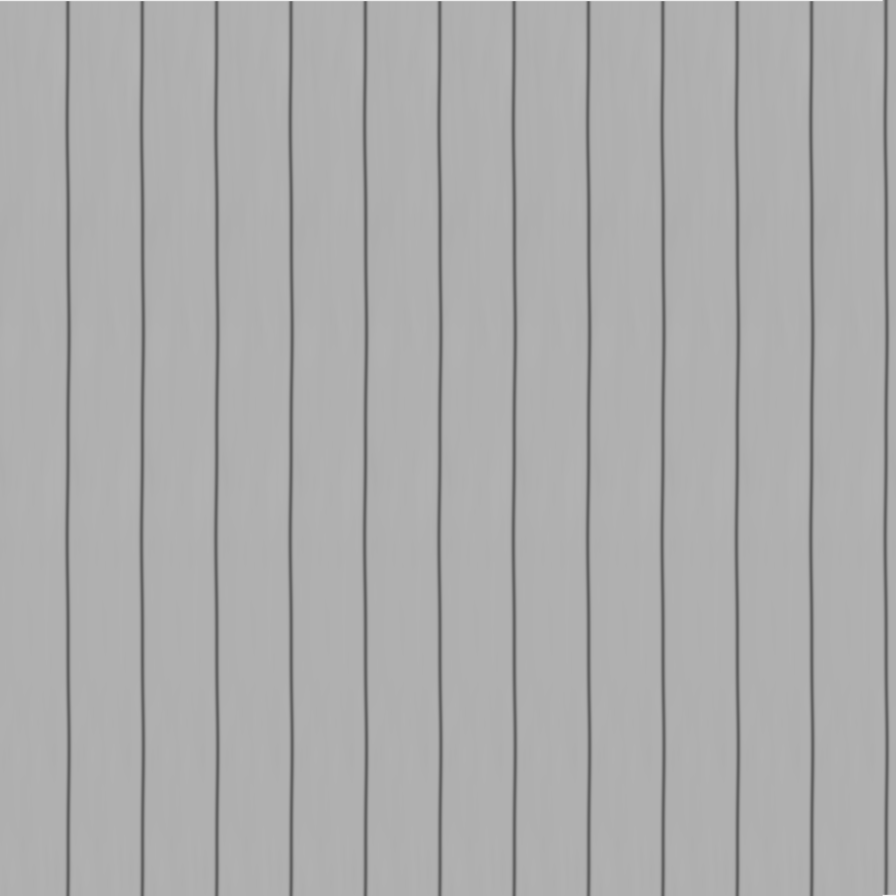
A WebGL 1 fragment shader for this texture:

```glsl
precision highp float;
// Pale grey vertical boards parted by twelve thin, slightly wavering dark grooves.
// Each board repeats the same faint grain: stretched cellular flecks plus layered
// sines. The grooves are soft gaussian valleys around evenly spaced centres.

uniform vec2 u_resolution;

const float BOARD_WIDTH = 0.0830;
const float FIRST_GROOVE = 0.0760;
const float GROOVE_RADIUS = 0.00225;
const float GROOVE_DEPTH = 0.315;
const float RIM_HEIGHT = 0.0013;
const float RIM_SPLIT = 0.985;
const vec3 BOARD_COLOR = vec3(0.689);
const vec3 RIM_COLOR = vec3(0.93);

vec3 hash3(vec2 cell) {
  vec3 p = fract(vec3(cell.xyx) * vec3(0.1031, 0.1030, 0.0973));
  p += dot(p, p.yxz + 33.33);
  return fract((p.xxy + p.yzz) * p.zyx);
}

// Cellular noise: each cell holds one soft fleck, lighter or darker.
float flecks(vec2 p) {
  vec2 base = floor(p);
  float sum = 0.0;
  for (int j = -1; j <= 1; j++) {
    for (int i = -1; i <= 1; i++) {
      vec2 cell = base + vec2(float(i), float(j));
      vec3 rnd = hash3(cell + 17.0);
      vec2 d = p - cell - rnd.xy;
      sum += (rnd.z - 0.5) * exp(-5.0 * dot(d, d));
    }
  }
  return sum;
}

// Sideways drift of the grooves along their height.
float waver(float y) {
  return 0.0008 * cos(13.1 * (0.64 - y)) + 0.00025 * sin(41.0 * y + 1.0);
}

// Brightness change of the board surface; across runs 0..1 over one board.
float grain(float across, float y) {
  float bands = 0.6 + 0.4 * sin(34.0 * y + 1.5 * sin(9.0 * y));
  float coarse = flecks(vec2(across * 6.0, y * 11.0));
  float fine = flecks(vec2(across * 15.0 + 40.0, y * 22.0));
  float streaks = sin(across * 31.0 + 2.0 * sin(y * 7.0)) * sin(across * 13.0 + y * 5.0);
  return bands * (0.016 * coarse + 0.012 * fine) + 0.0015 * streaks
       + 0.006 * (across - 0.5);
}

// Soft valley, widened on small canvases to stay smooth.
float groove(float dist, float radius, float pixel) {
  float soft = max(radius, 0.7 * pixel);
  return radius / soft * exp(-dist * dist / (soft * soft));
}

// Antialiased step: 0 below the edge, 1 above it.
float edge(float value, float limit, float pixel) {
  return clamp((value - limit) / pixel + 0.5, 0.0, 1.0);
}

void main() {
  vec2 uv = gl_FragCoord.xy / u_resolution;
  vec2 pixel = 1.0 / u_resolution;

  // Position across the boards, with grooves at whole numbers
  float t = (uv.x - FIRST_GROOVE - waver(uv.y)) / BOARD_WIDTH;
  float across = fract(t);
  float dist = min(across, 1.0 - across) * BOARD_WIDTH;

  vec3 color = BOARD_COLOR + grain(across, uv.y);
  color -= GROOVE_DEPTH * groove(dist, GROOVE_RADIUS, pixel.x);

  // Thin bright rim along the top, and at the lower right corner
  float right = edge(uv.x, RIM_SPLIT, pixel.x);
  float top = edge(uv.y, 1.0 - RIM_HEIGHT, pixel.y);
  float bottom = 1.0 - edge(uv.y, RIM_HEIGHT, pixel.y);
  color = mix(color, RIM_COLOR, mix(top, bottom, right));

  gl_FragColor = vec4(color, 1.0);
}
```
